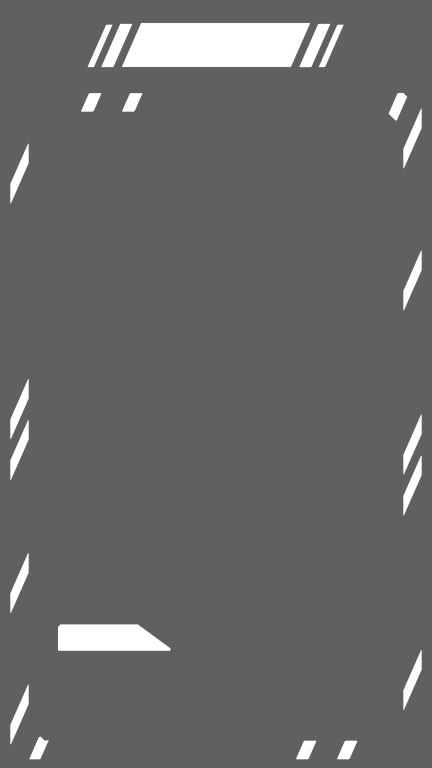
This background is drawn by a Shadertoy shader. Its source:

```glsl
// Flat interface frame: white slanted bars, side slivers and a cut panel on grey.
// Shapes are signed distances on a 432 x 768 design grid (y down), joined
// with min() and turned into smooth coverage at the end.

#define GRID vec2(432.0, 768.0)
#define BACKGROUND vec3(0.378)
#define INK vec3(1.0)
#define SLANT 0.44
#define CORNER 1.2
#define SLIVER_HALF vec2(9.2, 29.8)
#define SLIVER_BAND 4.6
#define CHIP_HALF vec2(6.3, 9.3)
#define CHIP_STEP 41.0

float box(vec2 p, vec2 halfSize, float radius) {
    vec2 q = abs(p) - halfSize + radius;
    return length(max(q, 0.0)) + min(max(q.x, q.y), 0.0) - radius;
}

// Shear so that bars leaning right become upright
vec2 unlean(vec2 p) {
    return vec2(p.x + SLANT * p.y, p.y);
}

float leaningBar(vec2 p, vec2 halfSize) {
    return box(unlean(p), halfSize, CORNER) * inversesqrt(1.0 + SLANT * SLANT);
}

// Upright strip cut by a leaning band
float sliver(vec2 p) {
    float band = (abs(unlean(p).x) - SLIVER_BAND) * inversesqrt(1.0 + SLANT * SLANT);
    return max(band, box(p, SLIVER_HALF, 0.5));
}

// Wide title bar with two thinner bars mirrored on each side
float banner(vec2 p) {
    vec2 q = unlean(p - vec2(216.0, 45.0));
    q.x = abs(q.x);
    float d = box(q, vec2(84.6, 22.0), 0.8);
    d = min(d, box(q - vec2(99.0, 0.5), vec2(6.1, 21.6), 0.8));
    d = min(d, box(q - vec2(115.6, 0.9), vec2(3.2, 21.2), 0.8));
    return d * inversesqrt(1.0 + SLANT * SLANT);
}

// Panel with a long diagonal cut on its right
float panel(vec2 p) {
    float d = box(p - vec2(114.2, 637.6), vec2(56.2, 13.2), 1.0);
    float cut = dot(p - vec2(138.0, 624.5), normalize(vec2(23.5, -32.0)));
    float chamfer = (685.0 - p.x - p.y) * 0.7071;
    return max(d, max(cut, chamfer));
}

// Two corner pieces trimmed by diagonals
float cornerPieces(vec2 p) {
    float upper = leaningBar(p - vec2(397.2, 106.8), vec2(5.6, 13.8));
    upper = max(upper, (abs(p.x - p.y - 292.7) - 17.7) * 0.7071);
    float lower = leaningBar(p - vec2(39.7, 748.0), vec2(5.6, 11.3));
    lower = max(lower, min(740.5, p.x + 696.0) - p.y);
    return min(upper, lower);
}

void mainImage(out vec4 fragColor, in vec2 fragCoord) {
    vec2 uv = fragCoord / iResolution.xy;
    vec2 p = vec2(uv.x, 1.0 - uv.y) * GRID;
    float pixel = GRID.y / iResolution.y;

    float d = min(banner(p), min(panel(p), cornerPieces(p)));

    // Pairs of small chips, upper left and lower right
    for (int i = 0; i < 2; i++) {
        vec2 shift = vec2(CHIP_STEP * float(i), 0.0);
        d = min(d, leaningBar(p - vec2(91.2, 102.4) - shift, CHIP_HALF));
        d = min(d, leaningBar(p - vec2(306.2, 750.0) - shift, CHIP_HALF));
    }

    // Slivers down both sides: heights as (left, right)
    vec2 heights[5] = vec2[5](vec2(173.5, 138.5), vec2(409.0, 280.5),
        vec2(450.0, 444.5), vec2(583.0, 485.5), vec2(714.5, 680.0));
    for (int i = 0; i < 5; i++) {
        d = min(d, sliver(p - vec2(19.5, heights[i].x)));
        d = min(d, sliver(p - vec2(412.5, heights[i].y)));
    }

    float coverage = clamp(0.5 - d / pixel, 0.0, 1.0);
    fragColor = vec4(mix(BACKGROUND, INK, coverage), 1.0);
}
```
